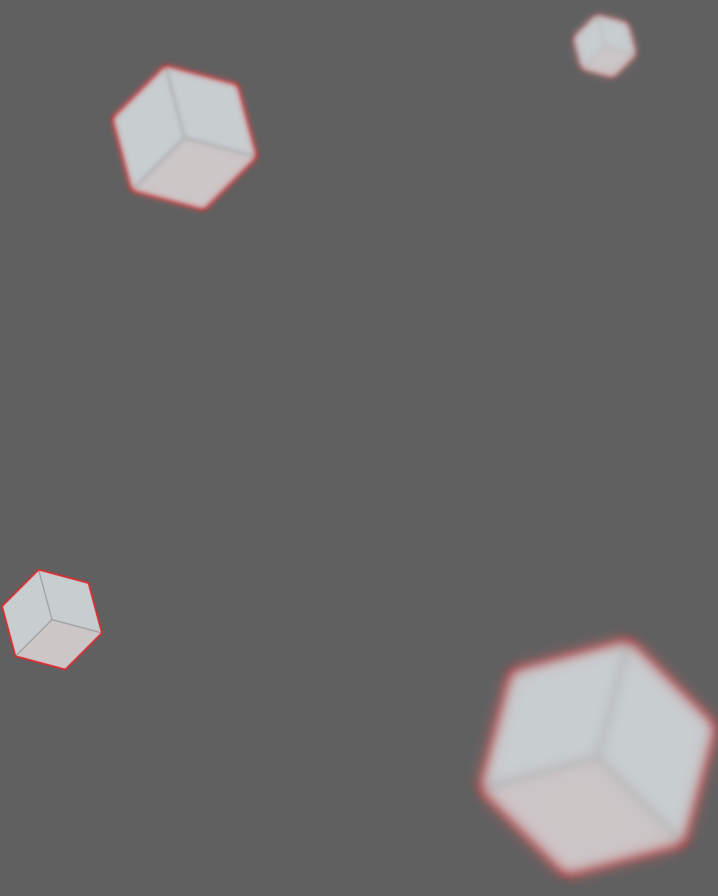
Write a WebGL 2 fragment shader that draws this background.

```glsl
#version 300 es
precision highp float;
// Four pale cubes with red outlines float over flat grey, each at its own
// depth of focus. A cube is a hexagon made of six soft half planes, split
// by three spokes; the blur is the softness of every half plane.

uniform vec2 u_resolution;
out vec4 fragColor;

// Half plane blurred by a near-Gaussian of the given sigma.
float softStep(float d, float sigma) {
    return 1.0 / (1.0 + exp(clamp(-1.702 * d / sigma, -40.0, 40.0)));
}

vec2 direction(float degrees) {
    return vec2(cos(radians(degrees)), sin(radians(degrees)));
}

// Blurred coverage of a hexagon with the given apothem.
float softHexagon(vec2 q, float apothem, float sigma) {
    float cover = 1.0;
    for (int i = 0; i < 6; i++) {
        cover *= softStep(apothem - dot(q, direction(60.0 * float(i))), sigma);
    }
    return cover;
}

vec3 drawCube(vec3 backdrop, vec2 p, vec2 center, float radius, float tilt, float blur) {
    vec2 axis = direction(tilt);
    vec2 q = p - center;
    q = vec2(dot(q, axis), dot(q, vec2(-axis.y, axis.x)));
    float sigma = length(vec2(blur, 0.4 / u_resolution.y));

    // Two upper faces and the warmer lower face.
    float lower = softStep(dot(q, direction(-60.0)), sigma)
                * softStep(dot(q, direction(-120.0)), sigma);
    vec3 face = mix(vec3(0.785, 0.805, 0.815), vec3(0.8, 0.775, 0.78), lower);

    // Thin inner edges running from the centre to every other corner.
    float halfSpoke = 0.011 * radius;
    for (int i = 0; i < 3; i++) {
        vec2 spoke = direction(90.0 + 120.0 * float(i));
        float across = dot(q, vec2(-spoke.y, spoke.x));
        float line = softStep(across + halfSpoke, sigma) - softStep(across - halfSpoke, sigma);
        face = mix(face, vec3(0.6), line * softStep(dot(q, spoke), sigma));
    }

    // Fill and outline are composited by their blurred coverage.
    float apothem = 0.866 * radius;
    float halfStroke = 0.017 * radius;
    float outer = softHexagon(q, apothem + halfStroke, sigma);
    float inner = softHexagon(q, apothem - halfStroke, sigma);
    return backdrop * (1.0 - outer) + face * inner + vec3(0.86, 0.17, 0.18) * (outer - inner);
}

void main() {
    vec2 p = gl_FragCoord.xy / u_resolution.y;
    vec3 color = vec3(0.376);

    // Arguments: centre, radius, tilt in degrees, blur.
    color = drawCube(color, p, vec2(0.206, 0.8464), 0.084, 15.0, 0.0027);
    color = drawCube(color, p, vec2(0.675, 0.9486), 0.0375, 15.0, 0.0034);
    color = drawCube(color, p, vec2(0.058, 0.3085), 0.0577, 15.0, 0.0);
    color = drawCube(color, p, vec2(0.667, 0.1545), 0.138, -15.0, 0.0065);

    fragColor = vec4(color, 1.0);
}
```
